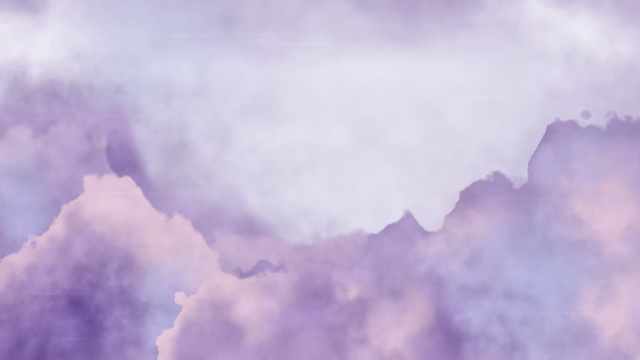
A WebGL 2 fragment shader for this background:

```glsl
#version 300 es
precision highp float;
// Dreamy lavender sky: a pale misty opening framed by pink and violet clouds.
uniform vec2 u_resolution;
out vec4 fragColor;

vec2 hash2(vec2 p) {
  vec3 q = fract(p.xyx * vec3(0.1031, 0.1030, 0.0973));
  q += dot(q, q.yzx + 33.33);
  return fract((q.xx + q.yz) * q.zy);
}

float noise(vec2 p) {
  vec2 i = floor(p), f = fract(p);
  f = f * f * (3.0 - 2.0 * f);
  return mix(mix(hash2(i).x, hash2(i + vec2(1, 0)).x, f.x),
             mix(hash2(i + vec2(0, 1)).x, hash2(i + vec2(1, 1)).x, f.x), f.y);
}

float fbm(vec2 p) {
  float sum = 0.0, amp = 0.5;
  for (int i = 0; i < 5; i++) {
    sum += amp * noise(p);
    p = mat2(1.6, 1.2, -1.2, 1.6) * p + 7.3;
    amp *= 0.5;
  }
  return sum;
}

// Rounded domes around jittered cell centres
float puffs(vec2 p) {
  vec2 i = floor(p), f = fract(p);
  float nearest = 1.0;
  for (int y = -1; y <= 1; y++)
    for (int x = -1; x <= 1; x++) {
      vec2 d = vec2(x, y) + hash2(i + vec2(x, y)) - f;
      nearest = min(nearest, dot(d, d));
    }
  return 0.78 - nearest;
}

// Soft elliptical tint
vec3 wash(vec3 base, vec3 tint, float amount, vec2 p, vec2 center, vec2 radius) {
  vec2 d = (p - center) / radius;
  return mix(base, tint, amount * exp(-dot(d, d)));
}

// Cloud bank; depth is the distance below its crest
vec3 bank(vec3 under, float depth, float soft, vec3 lit, vec3 shade, float grain) {
  vec3 body = mix(lit, shade, smoothstep(0.0, 0.26, depth + (grain - 0.5) * 0.5));
  return mix(under, body, smoothstep(-soft, soft, depth));
}

void main() {
  vec2 p = gl_FragCoord.xy / u_resolution.y;
  float grain = fbm(p * 7.0 + 3.0), wisps = fbm(p * vec2(3.5, 5.0) + 19.0);
  float detail = fbm(p * 16.0), fine = fbm(p * 19.0 + 40.0);
  float bump = 0.045 * puffs(p * 9.0) + 0.025 * puffs(p * 21.0 + 5.0) + 0.09 * (detail - 0.48) - 0.025;
  vec2 q = p + 0.16 * (vec2(grain, wisps) - 0.48) + 0.13 * (vec2(detail, fine) - 0.48);
  float x = p.x + 0.4 * bump + 0.08 * (grain - 0.48);

  vec3 pink = vec3(0.87, 0.76, 0.84), mauve = vec3(0.69, 0.59, 0.77);
  vec3 violet = vec3(0.47, 0.36, 0.64), blue = vec3(0.70, 0.71, 0.87);
  vec3 mist = vec3(0.875, 0.865, 0.925), white = vec3(0.93, 0.92, 0.96);

  // Sky with its glows
  vec3 color = mix(vec3(0.74, 0.69, 0.82), vec3(0.68, 0.61, 0.78), smoothstep(0.4, 0.65, wisps));
  color = wash(color, vec3(0.61, 0.52, 0.73), 0.7, q, vec2(0.26, 0.64), vec2(0.3, 0.13));
  color = wash(color, vec3(0.76, 0.79, 0.90), 0.9, q, vec2(0.43, 0.81), vec2(0.2, 0.18));
  color = wash(color, mist, 0.85, q, vec2(1.28, 0.68), vec2(0.38, 0.24));
  color = wash(color, mist, 1.0, q, vec2(0.98, 0.46), vec2(0.44, 0.4));
  color = wash(color, mist, 0.9, q, vec2(0.85, 0.68), vec2(0.36, 0.2));
  color = wash(color, white, 0.6, p, vec2(0.98, 0.8), vec2(0.4, 0.06));
  color = wash(color, white, 0.95, q, vec2(0.08, 0.87), vec2(0.22, 0.13));
  color = wash(color, white, 0.95, q, vec2(1.6, 0.93), vec2(0.2, 0.14));

  // Hazy violet bank on the left
  float ridge = 0.67 - 0.25 * smoothstep(0.34, 0.5, x) - 0.13 * smoothstep(0.66, 0.82, x)
              - 0.06 * smoothstep(0.98, 1.1, x);
  color = bank(color, ridge - p.y + bump, 0.06, vec3(0.70, 0.62, 0.79), vec3(0.60, 0.50, 0.73), grain);

  // Rosy shoulder at the left edge
  ridge = 0.62 - 0.3 * smoothstep(0.29, 0.39, x);
  color = bank(color, ridge - p.y + bump, 0.018, vec3(0.77, 0.68, 0.81), vec3(0.65, 0.56, 0.76), grain);
  color = wash(color, blue, 0.8, q, vec2(0.04, 0.43), vec2(0.11, 0.12));

  // Stepped bank climbing to the right
  ridge = 0.25 + 0.13 * smoothstep(1.01, 1.1, x) + 0.13 * smoothstep(1.22, 1.3, x)
        - 0.03 * smoothstep(1.37, 1.44, x) + 0.16 * smoothstep(1.47, 1.53, x)
        + 0.04 * smoothstep(1.66, 1.78, x);
  color = bank(color, ridge - p.y + bump, 0.01, vec3(0.64, 0.56, 0.75), vec3(0.69, 0.61, 0.79), grain);
  color = wash(color, pink, 0.75, q, vec2(1.3, 0.36), vec2(0.1, 0.09));
  color = wash(color, blue, 0.85, q, vec2(1.5, 0.2), vec2(0.2, 0.19));
  color = wash(color, blue, 0.5, q, vec2(1.63, 0.53), vec2(0.1, 0.08));
  color = wash(color, pink, 0.95, q, vec2(1.69, 0.43), vec2(0.1, 0.09));
  color = wash(color, pink, 0.95, q, vec2(1.74, 0.14), vec2(0.1, 0.18));

  // Bright pink peak on the left
  ridge = 0.29 + 0.2 * smoothstep(0.04, 0.28, x) - 0.11 * smoothstep(0.35, 0.47, x)
        - 0.14 * smoothstep(0.48, 0.64, x) - 0.3 * smoothstep(0.6, 0.8, x);
  color = bank(color, ridge - p.y + bump, 0.01, pink, mauve, grain);
  color = wash(color, violet, 0.95, q, vec2(0.2, 0.09), vec2(0.2, 0.14));
  color = wash(color, violet, 0.8, q, vec2(0.02, 0.0), vec2(0.2, 0.1));
  color = wash(color, blue, 0.75, q, vec2(0.45, 0.15), vec2(0.09, 0.13));

  // Front bank in the middle, melting away to the right
  ridge = -0.08 + 0.33 * smoothstep(0.4, 0.56, x) - 0.05 * smoothstep(0.6, 0.74, x)
        + 0.06 * smoothstep(0.74, 0.8, x) - 0.1 * smoothstep(0.94, 1.1, x) - 0.2 * smoothstep(1.15, 1.4, x);
  float melt = smoothstep(0.68, 1.0, x);
  color = bank(color, ridge - p.y + bump, mix(0.01, 0.05, melt), mix(pink, mauve, 0.8 * melt), mauve, grain);
  color = wash(color, vec3(0.59, 0.49, 0.72), 0.85, q, vec2(0.86, 0.15), vec2(0.13, 0.13));
  color = wash(color, pink, 0.8, q, vec2(0.95, 0.22), vec2(0.04, 0.04));
  color = wash(color, pink, 0.8, q, vec2(1.1, 0.08), vec2(0.11, 0.1));
  color = wash(color, violet, 0.6, q, vec2(1.27, 0.08), vec2(0.1, 0.1));

  // Billowy texture, stronger in the darker clouds
  color += (1.0 - color.g) * (0.3 * (detail - 0.48) + 0.25 * (fine - 0.48));

  // Thin drifting streaks of light
  for (int i = 0; i < 12; i++) {
    vec2 r = hash2(vec2(i, 4.0));
    vec2 d = (p - vec2(r.x * 1.78, r.y)) / vec2(0.12, 0.002);
    color += 0.025 * exp(-dot(d, d));
  }
  fragColor = vec4(clamp(color, 0.0, 1.0), 1.0);
}
```
